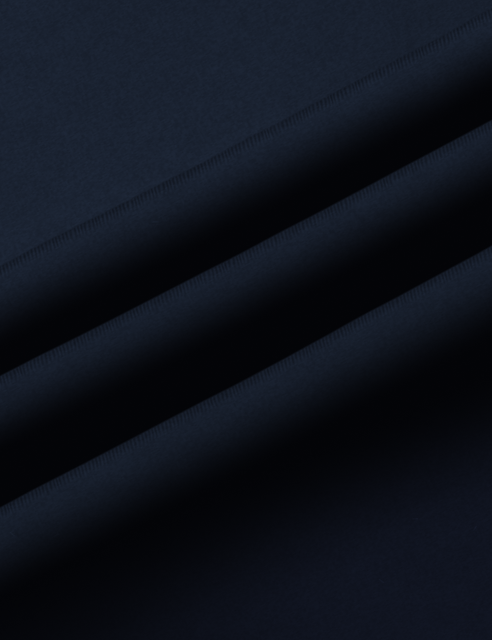
This texture is drawn by a WebGL 2 fragment shader. Its source:

```glsl
#version 300 es
precision highp float;

uniform vec2 u_resolution;
out vec4 fragColor;

const vec3 SHADOW = vec3(0.013, 0.016, 0.028);
const vec3 CLOTH = vec3(0.108, 0.142, 0.202);
const vec3 LOWER_TINT = vec3(0.98, 0.94, 1.04);

// Each fold: height at the left side, slope, depth of its lit band, brightness
const int FOLD_COUNT = 3;
const vec4 FOLDS[FOLD_COUNT] = vec4[](
    vec4(0.586, 0.522, 0.135, 0.92),
    vec4(0.413, 0.521, 0.125, 0.86),
    vec4(0.208, 0.533, 0.150, 0.84));
const float FOLD_BOW = 0.004;
const float RIB_SPACING = 0.0062;
const float RIB_DEPTH = 0.026;
const float RIB_STRENGTH = 0.17;
const float GRAIN_STRENGTH = 0.17;
const float LINT_CELL = 0.07;

float hash(vec2 p) {
    vec3 q = fract(vec3(p.xyx) * 0.1031);
    q += dot(q, q.yzx + 33.33);
    return fract((q.x + q.y) * q.z);
}

float noise(vec2 p) {
    vec2 cell = floor(p);
    vec2 f = fract(p);
    f = f * f * (3.0 - 2.0 * f);
    float low = mix(hash(cell), hash(cell + vec2(1, 0)), f.x);
    float high = mix(hash(cell + vec2(0, 1)), hash(cell + vec2(1, 1)), f.x);
    return mix(low, high, f.y);
}

// Fine knit grain, drawn out along the folds, over broad unevenness
float knitGrain(vec2 cloth) {
    float fine = noise(cloth * vec2(230.0, 480.0)) - 0.5;
    float cross = noise(cloth * vec2(400.0, 190.0) + 17.0) - 0.5;
    float broad = noise(cloth * vec2(24.0, 38.0) + 5.0) - 0.5;
    return fine + 0.6 * cross + 0.35 * broad;
}

// Narrow stitches standing across the crest of a fold
float ribs(vec2 cloth, float depth) {
    float wobble = 0.6 * noise(cloth * vec2(70.0, 45.0));
    float phase = (cloth.x + 0.22 * depth) / RIB_SPACING + wobble;
    float fade = smoothstep(-0.001, 0.003, depth)
               * (1.0 - smoothstep(0.3 * RIB_DEPTH, RIB_DEPTH, depth));
    return sin(6.28318 * phase) * fade;
}

// Light falling from the crest of a fold into the hollow below
float foldLight(float depth, float width) {
    float crest = mix(0.78, 1.0, smoothstep(0.0, 0.02, depth));
    float fall = 1.0 - smoothstep(0.12, 1.0, depth / width);
    return crest * fall;
}

// Sparse short fibres, one chance in each cell
float lint(vec2 p) {
    vec2 cell = floor(p / LINT_CELL);
    vec2 local = fract(p / LINT_CELL) - 0.5;
    local -= 0.5 * (vec2(hash(cell + 3.0), hash(cell + 9.0)) - 0.5);
    float angle = 6.28318 * hash(cell + 21.0);
    vec2 along = vec2(cos(angle), sin(angle));
    float t = clamp(dot(local, along), -0.05, 0.05);
    float dist = length(local - along * t);
    return step(0.88, hash(cell)) * (1.0 - smoothstep(0.0, 0.028, dist));
}

void main() {
    vec2 p = gl_FragCoord.xy / u_resolution.y;
    float aspect = u_resolution.x / u_resolution.y;
    float across = p.x / aspect;
    float pixel = 1.0 / u_resolution.y;

    // Axes along and across the folds
    vec2 direction = normalize(vec2(1.0, FOLDS[1].y));
    vec2 cloth = vec2(dot(p, direction), dot(p, vec2(-direction.y, direction.x)));

    // Flat cloth above the folds
    float light = 0.93 + 0.06 * (noise(p * vec2(5.0, 3.0)) - 0.5);
    light -= 0.10 * smoothstep(0.5, 1.0, across);
    vec3 tint = vec3(1.0);
    float stitch = 0.0;

    // Folds, each lying over the one above it
    for (int i = 0; i < FOLD_COUNT; i++) {
        vec4 fold = FOLDS[i];
        float bow = FOLD_BOW * 4.0 * across * (1.0 - across);
        float edge = fold.x + fold.y * p.x - bow;
        edge += 0.0025 * (noise(vec2(p.x * 16.0, float(i) * 7.0)) - 0.5);
        float depth = edge - p.y;
        float cover = smoothstep(-1.2 * pixel, 1.8 * pixel, depth);
        float lit = fold.w * foldLight(depth, fold.z);
        light = mix(light, lit, cover);
        stitch = mix(stitch, ribs(cloth, depth), cover);
    }

    // Cloth rising out of the last hollow toward the lower right
    float below = 0.09 + 0.44 * p.x - p.y;
    float rise = smoothstep(0.0, 0.24, below) * mix(0.22, 0.54, smoothstep(0.0, 0.75, across));
    light = max(light, rise);
    tint = mix(tint, LOWER_TINT, smoothstep(0.0, 0.1, below));

    // Surface texture follows the light
    light *= 1.0 + GRAIN_STRENGTH * knitGrain(cloth) + RIB_STRENGTH * stitch;
    light += 0.16 * lint(p) * smoothstep(0.1, 0.6, light);

    vec3 color = mix(SHADOW, CLOTH * tint, clamp(light, 0.0, 1.3));
    color += (hash(gl_FragCoord.xy) - 0.5) / 255.0;
    fragColor = vec4(color, 1.0);
}
```
